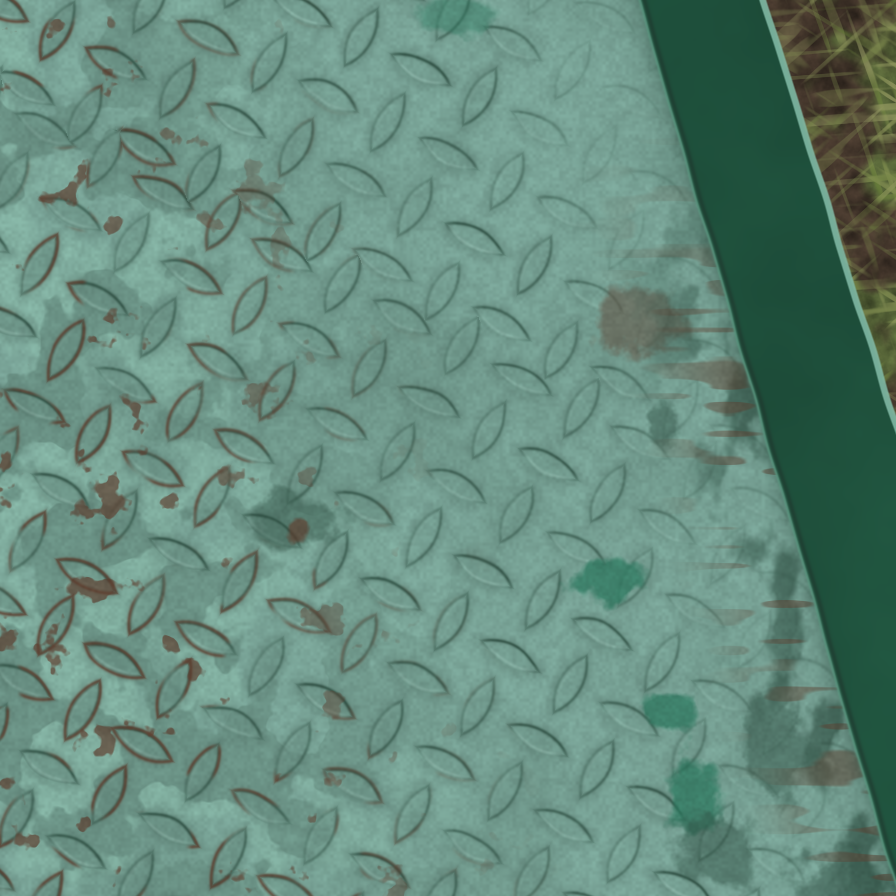
This texture is drawn by a WebGL 1 fragment shader. Its source:

```glsl
precision highp float;
uniform vec2 u_resolution;

// Tread lattice: two sheets meet along a diagonal seam
const vec2 STEP_DOWN = vec2(0.0302, -0.0945);
const vec2 STEP_UPPER = vec2(0.1029, 0.0290);
const vec2 STEP_LOWER = vec2(0.1029, 0.0248);
const vec2 ORIGIN_UPPER = vec2(0.427, 0.704);
const vec2 ORIGIN_LOWER = vec2(0.479, 0.551);
const vec2 SEAM = vec2(0.4375, 0.676);
const float HALF_LENGTH = 0.036;
const float HALF_WIDTH = 0.0125;
const vec2 FALLING = vec2(0.875, -0.485);
const vec2 RISING = vec2(0.50, 0.866);

const vec3 PAINT = vec3(0.485, 0.655, 0.605);
const vec3 PALE = vec3(0.54, 0.73, 0.665);
const vec3 WORN = vec3(0.415, 0.57, 0.52);
const vec3 SHADE = vec3(0.20, 0.33, 0.28);
const vec3 RUST = vec3(0.37, 0.25, 0.19);
const vec3 GREEN = vec3(0.16, 0.46, 0.36);
const vec3 BAND = vec3(0.12, 0.315, 0.235);

float hash(vec2 p) {
  p = fract(p * vec2(0.1031, 0.1137));
  p += dot(p, p.yx + 33.33);
  return fract((p.x + p.y) * p.x * 17.17);
}

float noise(vec2 p) {
  vec2 i = floor(p), f = fract(p);
  f = f * f * (3.0 - 2.0 * f);
  return mix(mix(hash(i), hash(i + vec2(1, 0)), f.x),
             mix(hash(i + vec2(0, 1)), hash(i + vec2(1, 1)), f.x), f.y);
}

float fbm(vec2 p) {
  float sum = 0.0, amp = 0.53;
  for (int i = 0; i < 4; i++) {
    sum += amp * noise(p);
    p = mat2(1.6, 1.2, -1.2, 1.6) * p + 17.3;
    amp *= 0.5;
  }
  return sum;
}

float bell(float x, float width) { return exp(-x * x / (width * width)); }
float cross2(vec2 a, vec2 b) { return a.x * b.y - a.y * b.x; }

// Nearest lens of one family: distance, facing towards shadow, id
vec3 lens(vec2 p, vec2 origin, vec2 across, vec2 axis, float side) {
  vec2 q = p - origin;
  vec2 cell = vec2(cross2(q, STEP_DOWN), cross2(across, q)) / cross2(across, STEP_DOWN);
  cell = floor(cell + 0.5);
  vec2 center = origin + cell.x * across + cell.y * STEP_DOWN;
  if (dot(center - SEAM, vec2(0.49, 1.0)) * side < 0.0) return vec3(1.0, 0.0, 0.0);
  vec2 d = p - center, normal = vec2(-axis.y, axis.x);
  float off = dot(d, normal);
  float radius = 0.5 * (HALF_LENGTH * HALF_LENGTH / HALF_WIDTH + HALF_WIDTH);
  float dist = length(vec2(dot(d, axis), abs(off) + radius - HALF_WIDTH)) - radius;
  float facing = clamp(off / 0.006, -1.0, 1.0) * dot(normal, vec2(0.75, 0.6));
  return vec3(dist, facing, hash(cell + 40.0 + side * 9.0));
}

vec3 nearer(vec3 a, vec3 b) { return a.x < b.x ? a : b; }

vec3 sheet(vec2 p, vec2 origin, vec2 across, float side) {
  vec2 middle = origin + 0.51 * across + 0.465 * STEP_DOWN;
  return nearer(lens(p, origin, across, FALLING, side), lens(p, middle, across, RISING, side));
}

// Ragged elliptical stain
float stain(vec2 p, float x, float y, float w, float h) {
  float r = length((p - vec2(x, y)) / vec2(w, h)) + 1.5 * (fbm(p * 38.0) - 0.5);
  return 1.0 - smoothstep(0.65, 1.15, r);
}

vec3 plate(vec2 p, float gap) {
  float left = 1.0 - smoothstep(0.12, 0.55, p.x + 0.25 * (p.y - 0.5));
  vec3 c = mix(PAINT, WORN, 0.55 * smoothstep(0.4, 0.7, fbm(p * 7.0)));
  c = mix(c, PALE, left * 0.65 * smoothstep(0.35, 0.6, fbm(p * 17.0 + 5.0)));
  c = mix(c, WORN, (0.15 + 0.75 * left) * smoothstep(0.51, 0.56, fbm(p * 15.0 + 31.0)));

  // Raised lenses, fading near the band
  vec2 q = p + 0.003 * (noise(p * 30.0) - 0.5);
  vec3 t = nearer(sheet(q, ORIGIN_UPPER, STEP_UPPER, 1.0), sheet(q, ORIGIN_LOWER, STEP_LOWER, -1.0));
  float fade = mix(0.3, 1.0, smoothstep(0.08, 0.22, gap)) * (0.7 + 0.3 * t.z);
  float inside = 1.0 - smoothstep(-0.0015, 0.001, t.x);
  c = mix(c, WORN * 0.97, inside * fade * (0.3 + 0.45 * left));
  c = mix(c, WORN * 0.85, bell(t.x - 0.003, 0.006) * 0.3 * fade);
  c = mix(c, SHADE, bell(t.x, 0.0021) * fade * (0.48 + 0.45 * t.y));
  c += 0.07 * fade * bell(t.x + 0.004, 0.002) * max(-t.y, 0.0);
  float rusty = left * smoothstep(0.4, 0.62, noise(p * 26.0 + 3.0));
  c = mix(c, RUST, rusty * 0.75 * bell(t.x - 0.001, 0.0022));
  c = mix(c, RUST, left * 0.7 * smoothstep(0.69, 0.76, fbm(p * 32.0 + 70.0)));

  // Fresh paint, grime and rust stains
  float green = max(stain(p, 0.684, 0.349, 0.042, 0.022), stain(p, 0.749, 0.208, 0.034, 0.02));
  green = max(green, stain(p, 0.781, 0.115, 0.036, 0.045));
  green = max(green, 0.6 * stain(p, 0.515, 0.987, 0.045, 0.022));
  c = mix(c, GREEN, green * 0.72);
  float grime = max(stain(p, 0.74, 0.531, 0.02, 0.025), stain(p, 0.325, 0.425, 0.045, 0.03));
  grime = max(grime, stain(p, 0.87, 0.175, 0.035, 0.07));
  grime = max(grime, stain(p, 0.945, 0.02, 0.06, 0.035));
  grime = max(grime, stain(p, 0.8, 0.05, 0.045, 0.045));
  c = mix(c, SHADE, grime * 0.5);
  c = mix(c, RUST, 0.45 * stain(p, 0.717, 0.64, 0.046, 0.035));
  c = mix(c, RUST, 0.7 * stain(p, 0.333, 0.41, 0.011, 0.014));
  float dirt = (1.0 - smoothstep(0.0, 0.16, gap)) * (1.0 - smoothstep(0.55, 0.9, p.y));
  c = mix(c, SHADE, dirt * 0.75 * smoothstep(0.48, 0.68, fbm(p * vec2(24, 16) + 12.0)));
  c = mix(c, RUST, dirt * 0.55 * smoothstep(0.62, 0.75, noise(p * vec2(16, 95) + 8.0)));
  c = mix(c, SHADE, 0.45 * exp(-gap / 0.012));
  return c * (0.92 + 0.06 * noise(p * 110.0) + 0.08 * noise(p * 270.0));
}

vec3 grass(vec2 p) {
  float soil = smoothstep(0.4, 0.56, fbm(p * 11.0 + 2.0) + 0.25 * smoothstep(0.87, 0.98, p.y) - 0.06);
  vec3 c = mix(vec3(0.31, 0.36, 0.2), vec3(0.25, 0.2, 0.16), soil) * (0.55 + 0.9 * fbm(p * 65.0));
  for (int i = 0; i < 4; i++) {
    float k = float(i), a = 0.35 + 0.65 * k;
    vec2 q = mat2(cos(a), -sin(a), sin(a), cos(a)) * p + 5.0;
    float blade = smoothstep(0.66, 0.86, noise(q * vec2(150, 17) + k * 23.0));
    vec3 tint = mix(vec3(0.38, 0.48, 0.2), vec3(0.62, 0.62, 0.42), noise(q * 22.0));
    c = mix(c, tint, blade * (0.75 - 0.45 * soil));
  }
  return c;
}

void main() {
  vec2 p = gl_FragCoord.xy / u_resolution;
  float aa = 1.2 / u_resolution.y, drop = 1.0 - p.y;
  float wobble = 0.003 * (noise(vec2(p.y * 18.0, 4.0)) - 0.5);
  float inner = p.x - 0.7135 - 0.29 * drop + wobble;
  float outer = p.x - 0.853 - 0.312 * drop - wobble;

  // Plate, band with bright edges, then ground
  vec3 c = plate(p, max(-inner, 0.0));
  vec3 band = BAND * (0.87 + 0.16 * fbm(p * 9.0) + 0.1 * drop);
  c = mix(c, band, smoothstep(-aa, aa, inner));
  c = mix(c, vec3(0.36, 0.6, 0.51), 0.75 * bell(inner, 0.002));
  c = mix(c, SHADE * 0.6, 0.5 * bell(inner - 0.005, 0.003));
  c = mix(c, grass(p), smoothstep(-aa, aa, outer));
  float lip = 1.0 - smoothstep(0.0025, 0.0025 + 2.0 * aa, abs(outer + 0.001));
  c = mix(c, vec3(0.5, 0.72, 0.64), lip * 0.9);
  gl_FragColor = vec4(c, 1.0);
}
```
